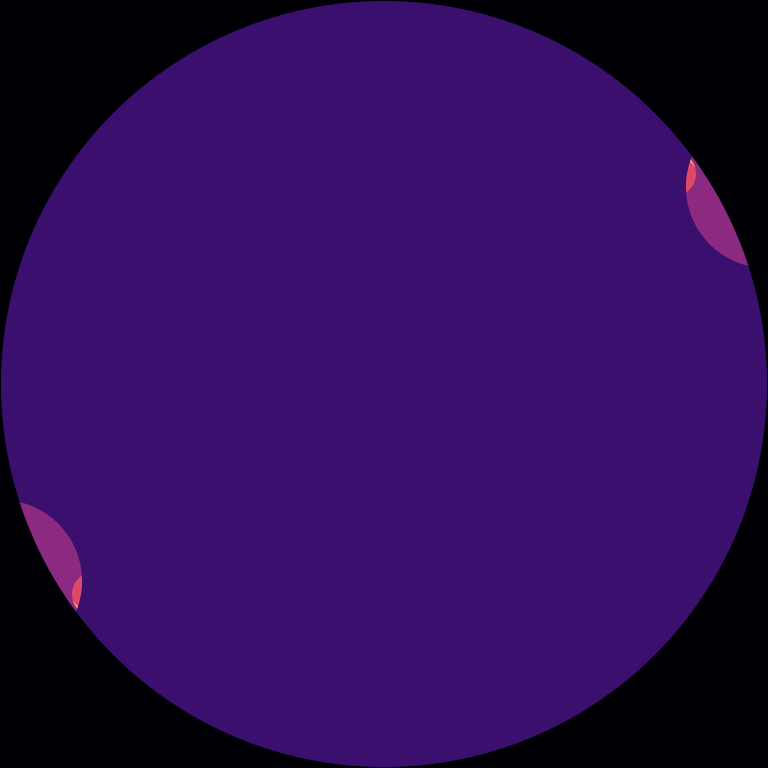
This background is drawn by a three.js fragment shader. Its source:

```glsl
// Violet disc on black with two opposite magenta caps, each holding a small glowing lens.
varying vec2 vUv;

// Soft coverage of a signed distance, negative inside.
float fill(float d) {
  return 1.0 - smoothstep(-0.0008, 0.0008, d);
}

float circle(vec2 p, vec2 center, float radius) {
  return length(p - center) - radius;
}

void main() {
  // Half-turn symmetry: fold the left half onto the right.
  vec2 p = vUv - 0.5;
  if (p.x < 0.0) p = -p;

  vec2 lensCenter = vec2(0.3776, 0.2734);
  float disc = circle(p, vec2(0.0), 0.4987);
  float cap = max(disc, circle(p, vec2(0.4987, 0.2565), 0.1055));
  float lens = max(cap, circle(p, lensCenter, 0.0286));

  // Bright sliver cut from the lens by a chord.
  float chord = 0.0267 - dot(p - lensCenter, vec2(0.77, 0.64));
  float sliver = max(lens, chord);

  // Layers from back to front.
  vec3 color = vec3(0.0, 0.0, 0.016);
  color = mix(color, vec3(0.227, 0.06, 0.433), fill(disc));
  color = mix(color, vec3(0.55, 0.161, 0.506), fill(cap));
  color = mix(color, vec3(0.871, 0.288, 0.409), fill(lens));
  color = mix(color, vec3(0.995, 0.7, 0.48), fill(sliver));
  gl_FragColor = vec4(color, 1.0);
}
```
